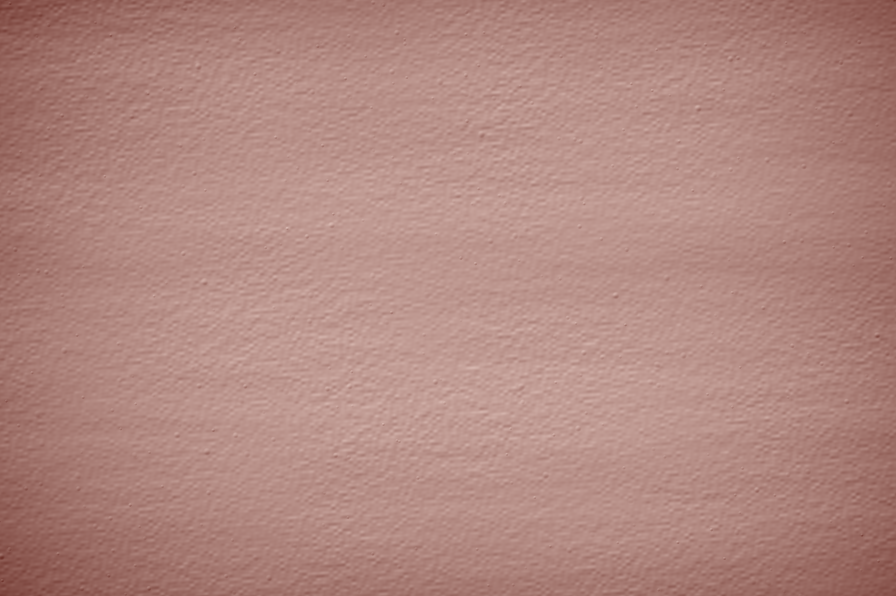
Write a Shadertoy shader that draws this texture.

```glsl
// Dusty rose plaster wall: fine raking-light grain, faint brushed bands, dark vignette.

// Colours: tone 0 is the lit plaster, each whole tone is one step darker
const vec3 LIT_PLASTER = vec3(0.748, 0.600, 0.570);
const vec3 TONE_STEP = vec3(0.053, 0.067, 0.067);

// Vignette
const float BASE_TONE = -0.03;
const vec2 EDGE_TONE = vec2(2.45, 2.0);
const float EDGE_POWER = 3.0;

// Brushed bands, as frequency per canvas height
const vec2 BAND_FREQ = vec2(0.9, 9.0);
const vec2 STREAK_FREQ = vec2(5.0, 42.0);
const float BAND_TONE = 0.9;
const float STREAK_TONE = 0.45;

// Plaster relief
const vec2 GRAIN_FREQ = vec2(136.0, 187.0);
const vec2 LUMP_FREQ = vec2(61.0, 88.0);
const vec2 LIGHT_OFFSET = vec2(-0.0016, 0.0034);
const float RELIEF_TONE = 2.15;

// Scattered crumbs
const float CRUMB_FREQ = 30.0;
const float CRUMB_SHARE = 0.3;
const float CRUMB_MIN = 0.0022;
const float CRUMB_MAX = 0.0050;
const float CRUMB_TONE = 1.6;

float hash(vec2 cell) {
    vec3 h = fract(vec3(cell.xyx) * 0.1031);
    h += dot(h, h.yzx + 33.33);
    return fract((h.x + h.y) * h.z);
}

float valueNoise(vec2 p) {
    vec2 cell = floor(p);
    vec2 f = fract(p);
    f = f * f * (3.0 - 2.0 * f);
    float low = mix(hash(cell), hash(cell + vec2(1, 0)), f.x);
    float high = mix(hash(cell + vec2(0, 1)), hash(cell + vec2(1, 1)), f.x);
    return mix(low, high, f.y);
}

// Surface height: fine grains over wider lumps, both grids tilted apart
float plasterHeight(vec2 p) {
    vec2 grain = p + vec2(0.10 * p.y, -0.07 * p.x);
    vec2 lump = p + vec2(-0.25 * p.y, 0.15 * p.x);
    return 0.62 * valueNoise(grain * GRAIN_FREQ + 17.0)
         + 0.38 * valueNoise(lump * LUMP_FREQ + 71.0);
}

// Crumbs carry a bright upper side and a dark lower side
float crumbTone(vec2 p) {
    vec2 home = floor(p * CRUMB_FREQ);
    vec2 lightDir = normalize(LIGHT_OFFSET);
    float tone = 0.0;
    for (int y = -1; y <= 1; y++) {
        for (int x = -1; x <= 1; x++) {
            vec2 cell = home + vec2(x, y);
            if (hash(cell + 211.0) > CRUMB_SHARE) continue;
            vec2 jitter = vec2(hash(cell + 37.0), hash(cell + 83.0));
            float size = hash(cell + 149.0);
            float radius = mix(CRUMB_MIN, CRUMB_MAX, size * size);
            vec2 d = (p - (cell + jitter) / CRUMB_FREQ) / radius;
            float body = 1.0 - smoothstep(0.3, 1.5, length(d));
            float shade = 0.1 - 1.3 * dot(d, lightDir);
            float strength = mix(0.4, 1.4, hash(cell + 307.0));
            tone += strength * body * shade;
        }
    }
    return CRUMB_TONE * tone;
}

void mainImage(out vec4 fragColor, in vec2 fragCoord) {
    vec2 p = fragCoord / iResolution.y;
    vec2 fromCentre = abs(2.0 * fragCoord / iResolution.xy - 1.0);

    // Broad shading
    float tone = BASE_TONE + dot(EDGE_TONE, pow(fromCentre, vec2(EDGE_POWER)));
    tone += BAND_TONE * (valueNoise(p * BAND_FREQ + 5.0) - 0.5);
    tone += STREAK_TONE * (valueNoise(p * STREAK_FREQ + 29.0) - 0.5);

    // Relief lit from the upper left, uneven in strength
    float roughness = mix(0.7, 1.3, valueNoise(p * 7.0 + 53.0));
    float slope = plasterHeight(p + LIGHT_OFFSET) - plasterHeight(p);
    tone += RELIEF_TONE * roughness * slope;
    tone += crumbTone(p);

    fragColor = vec4(clamp(LIT_PLASTER - tone * TONE_STEP, 0.0, 1.0), 1.0);
}
```
